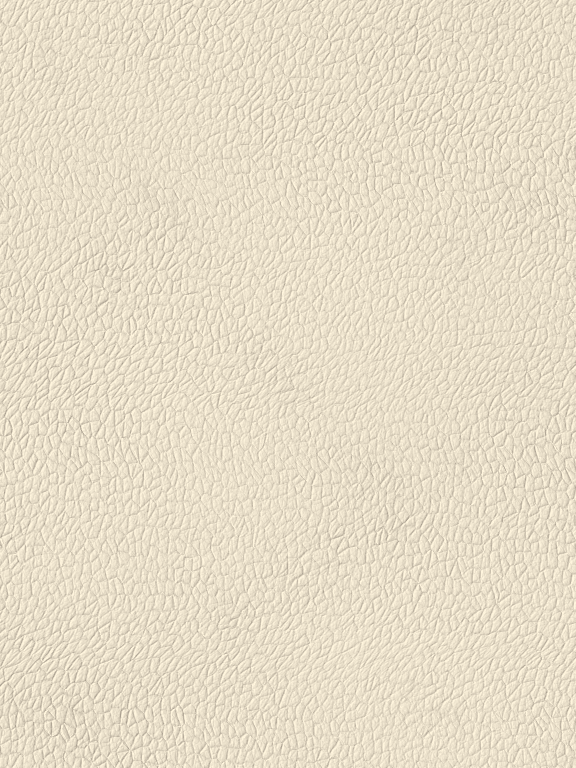
Give the GLSL for this texture, as a Shadertoy shader.

```glsl
// Cream pebbled leather: steep raised grain cells, fine creases and a few diagonal wrinkles, lit from the left.

const vec3  SHADOW_COLOR  = vec3(0.76, 0.72, 0.65);
const vec3  LIGHT_COLOR   = vec3(0.99, 0.95, 0.86);
const vec2  GRAIN_DENSITY = vec2(68.0, 44.0);  // cells per canvas width
const vec2  WRINKLE_DENSITY = vec2(8.0, 42.0); // along and across the wrinkle
const float GRAIN_LEAN    = 0.20;
const float WRINKLE_ANGLE = 0.66;
const float GRAIN_DEPTH   = 0.70;
const float FINE_DEPTH    = 0.24;
const float PORE_DEPTH    = 0.15;
const float WRINKLE_DEPTH = 0.32;
const vec2  LIGHT_DIR     = vec2(-0.92, 0.39);
const float LIGHT_STEP    = 0.0014;
const float BASE_TONE     = 0.775;
const float RELIEF        = 1.32;
const float OCCLUSION     = 0.48;
const float MOTTLE        = 0.025;

vec2 hash2(vec2 p) {
    vec3 q = fract(p.xyx * vec3(0.1031, 0.1030, 0.0973));
    q += dot(q, q.yzx + 33.33);
    return fract((q.xx + q.yz) * q.zy);
}

mat2 rotation(float angle) {
    float c = cos(angle), s = sin(angle);
    return mat2(c, -s, s, c);
}

// Depth of the crease between cellular noise cells, varied from edge to edge.
float crease(vec2 p, float sharpness) {
    vec2 cell = floor(p), local = fract(p);
    vec2 nearest = vec2(8.0), second = vec2(8.0);
    vec2 nearestId = cell, secondId = cell;
    for (int y = -1; y <= 1; y++)
    for (int x = -1; x <= 1; x++) {
        vec2 offset = vec2(x, y);
        vec2 id = cell + offset;
        vec2 toPoint = offset + 0.5 + 0.84 * (hash2(id) - 0.5) - local;
        float d = dot(toPoint, toPoint);
        if (d < dot(nearest, nearest)) {
            second = nearest;
            secondId = nearestId;
            nearest = toPoint;
            nearestId = id;
        } else if (d < dot(second, second)) {
            second = toPoint;
            secondId = id;
        }
    }
    float edge = dot(0.5 * (nearest + second), normalize(second - nearest));
    float strength = mix(0.5, 1.0, hash2(nearestId + secondId + 0.5).x);
    return strength * exp(-sharpness * edge);
}

// Slow variation over the hide, roughly from -1 to 1.
float patches(vec2 p) {
    return 0.5 * sin(5.3 * p.x + 3.1 * p.y + 1.2 * sin(6.1 * p.y))
         + 0.3 * sin(9.7 * p.y - 6.7 * p.x + 2.0)
         + 0.2 * sin(17.0 * p.x + 13.0 * p.y + 4.0);
}

// Bends the grain so that its rows drift in direction.
vec2 bend(vec2 p) {
    p += vec2(0.018, 0.010) * sin(p.yx * vec2(12.0, 10.0) + vec2(0.7, 2.9));
    p += vec2(0.007, 0.004) * sin(p.yx * vec2(27.0, 31.0) + vec2(4.1, 1.3));
    return p + 0.0015 * sin(p.yx * vec2(83.0, 71.0));
}

float pitDepth(vec2 p) {
    vec2 bent = bend(p) + 2.0;
    vec2 grain = vec2(bent.x - GRAIN_LEAN * bent.y, bent.y) * GRAIN_DENSITY;
    float patchiness = patches(p);
    float depth = GRAIN_DEPTH * (0.86 + 0.26 * patchiness) * crease(grain, 8.0);
    depth += FINE_DEPTH * crease(rotation(0.4) * grain * 1.6, 8.0);
    depth += PORE_DEPTH * crease(rotation(2.1) * grain * 2.9, 4.5);

    // Long wrinkles gather only in a few places.
    float gathered = smoothstep(0.25, 0.8, patches(p * 1.7 + vec2(3.7, 1.9)));
    vec2 along = rotation(WRINKLE_ANGLE) * bent;
    return depth + WRINKLE_DEPTH * gathered * crease(along * WRINKLE_DENSITY, 13.0);
}

void mainImage(out vec4 fragColor, in vec2 fragCoord) {
    vec2 p = fragCoord / iResolution.x;
    float litSide = pitDepth(p + LIGHT_DIR * LIGHT_STEP);
    float farSide = pitDepth(p - LIGHT_DIR * LIGHT_STEP);

    // Slopes facing the light brighten; creases lose light.
    float tone = BASE_TONE + RELIEF * (litSide - farSide);
    tone -= OCCLUSION * 0.5 * (litSide + farSide);
    tone += MOTTLE * patches(p * 0.8 + 5.0);

    vec3 color = mix(SHADOW_COLOR, LIGHT_COLOR, clamp(tone, -0.4, 1.04));
    fragColor = vec4(color, 1.0);
}
```
